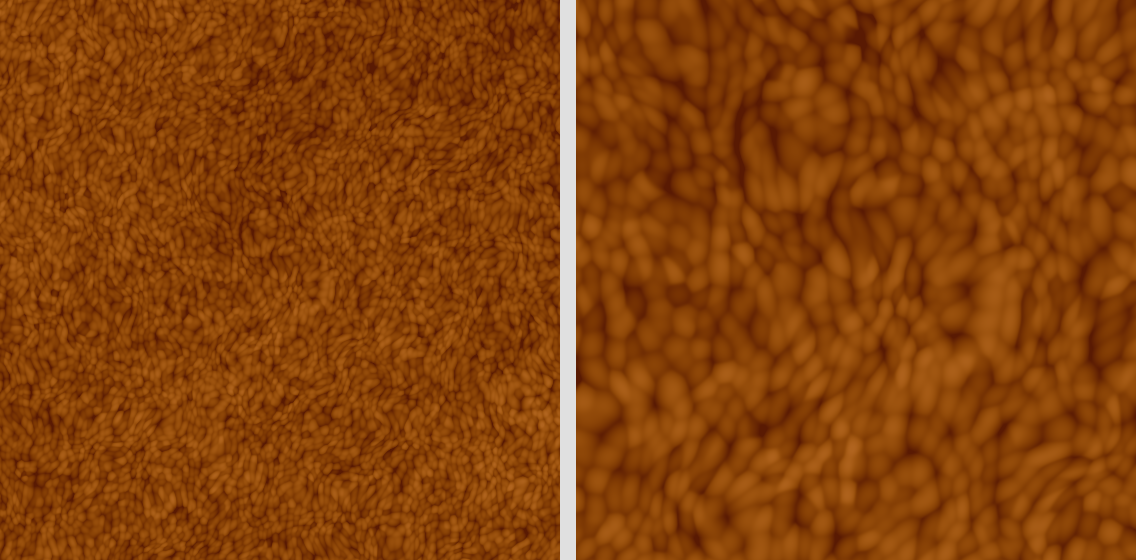
Left: the whole. Right: its middle third, enlarged.
A Shadertoy shader for this texture:

```glsl
// Dense orange-brown plush pile: small soft tufts with dark gaps between them.
// Jittered cells are blended smoothly into domes, each tuft with its own
// brightness and lean, over broad diagonal shading where the nap is brushed.

#define TUFTS        88.0   // tufts across the canvas
#define JITTER       0.9    // irregularity of tuft placement
#define SOFTNESS     9.0    // higher gives crisper tuft borders
#define STRETCH      0.82   // below 1 lengthens tufts along their lean
#define DOME_DEPTH   1.25   // shading from tuft top to gap
#define TUFT_VARIETY 0.74   // brightness spread between tufts
#define PIT_SHARE    0.025  // fraction of sunken, dark tufts
#define CLUMP_AMOUNT 0.36   // shading of small groups of tufts
#define NAP_AMOUNT   0.50   // broad brushed shading
#define MID_TONE     0.53   // overall brightness on the ramp
#define DARK_COLOR   vec3(0.43, 0.17, 0.010)
#define LIGHT_COLOR  vec3(0.63, 0.34, 0.070)

// Integer hash giving two values in 0..1 per lattice cell
vec2 hash2(ivec2 cell, uint seed) {
    uint h = uint(cell.x) * 1597u ^ uint(cell.y) * 51749u ^ seed * 7919u;
    h = (h ^ (h >> 16)) * 73244475u;
    h = (h ^ (h >> 15)) * 73244475u;
    h ^= h >> 16;
    return vec2(h & 65535u, h >> 16) / 65535.0;
}

// Smooth value noise in 0..1
float valueNoise(vec2 p, uint seed) {
    ivec2 cell = ivec2(floor(p));
    vec2 f = fract(p);
    vec2 w = f * f * (3.0 - 2.0 * f);
    float low = mix(hash2(cell, seed).x, hash2(cell + ivec2(1, 0), seed).x, w.x);
    float high = mix(hash2(cell + ivec2(0, 1), seed).x, hash2(cell + ivec2(1, 1), seed).x, w.x);
    return mix(low, high, w.y);
}

mat2 rotation(float angle) {
    float c = cos(angle), s = sin(angle);
    return mat2(c, s, -s, c);
}

// Tone of the tufts, centred near zero
float tuftTone(vec2 p, float lean) {
    ivec2 cell = ivec2(floor(p));
    float weightSum = 0.0;
    float brightnessSum = 0.0;
    for (int y = -1; y <= 1; y++) {
        for (int x = -1; x <= 1; x++) {
            ivec2 id = cell + ivec2(x, y);
            vec2 center = vec2(id) + 0.5 + JITTER * (hash2(id, 1u) - 0.5);
            vec2 traits = hash2(id, 2u);
            float angle = lean + 0.9 * (traits.y - 0.5);
            vec2 offset = rotation(angle) * (p - center) * vec2(1.0 / STRETCH, STRETCH);
            float weight = exp(-SOFTNESS * dot(offset, offset));
            float pit = 1.0 - step(PIT_SHARE, hash2(id, 3u).x);
            float brightness = TUFT_VARIETY * (traits.x - 0.5) - 0.4 * pit;
            weightSum += weight;
            brightnessSum += weight * brightness;
        }
    }
    float smoothDistance = -log(weightSum + 1e-6) / SOFTNESS;
    return DOME_DEPTH * (0.16 - smoothDistance) + brightnessSum / (weightSum + 1e-6);
}

// Broad shading: stretched diagonal patches, lighter toward the lower left
float napTone(vec2 uv) {
    vec2 q = rotation(-0.6) * uv * vec2(2.6, 5.0);
    float patches = 0.65 * valueNoise(q + 3.7, 4u) + 0.35 * valueNoise(q * 2.3, 5u) - 0.5;
    float slope = 0.5 - 0.35 * uv.x - 0.65 * uv.y;
    return patches + 0.35 * slope;
}

void mainImage(out vec4 fragColor, in vec2 fragCoord) {
    vec2 uv = fragCoord / iResolution.y;

    // Gentle warp hides the lattice
    vec2 warp = vec2(valueNoise(uv * 22.0, 6u), valueNoise(uv * 22.0, 7u)) - 0.5;
    vec2 p = uv * TUFTS + 1.6 * warp;
    float lean = 0.25 + 1.0 * (valueNoise(uv * 5.0, 8u) - 0.5);

    // Layers of shading from fine to broad
    float clumps = valueNoise(uv * 36.0, 9u) - 0.5;
    float tone = MID_TONE + tuftTone(p, lean) + CLUMP_AMOUNT * clumps + NAP_AMOUNT * napTone(uv);
    tone = clamp(tone, -0.4, 1.3);

    // Blue rises late, so only the highlights lose saturation
    vec3 ramp = vec3(tone, tone, pow(max(tone, 0.0), 2.3));
    fragColor = vec4(mix(DARK_COLOR, LIGHT_COLOR, ramp), 1.0);
}
```
